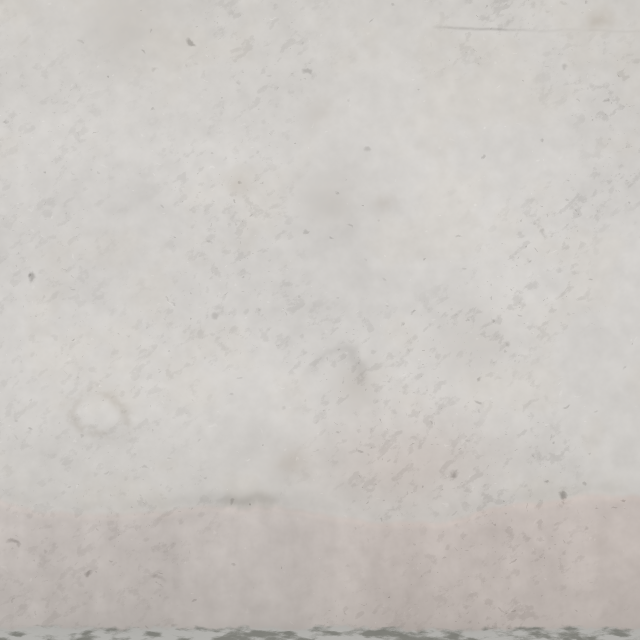
Give the GLSL for this texture, as a Shadertoy shader.

```glsl
float hash(vec2 p) {
    vec3 q = fract(vec3(p.xyx) * 0.1031);
    q += dot(q, q.yzx + 33.33);
    return fract((q.x + q.y) * q.z);
}

float noise(vec2 p) {
    vec2 i = floor(p), f = fract(p);
    f = f * f * (3.0 - 2.0 * f);
    return mix(mix(hash(i), hash(i + vec2(1, 0)), f.x),
               mix(hash(i + vec2(0, 1)), hash(i + vec2(1, 1)), f.x), f.y);
}

float fbm(vec2 p) {
    float sum = 0.0, amp = 0.5;
    for (int i = 0; i < 6; i++) {
        sum += amp * noise(p);
        p = mat2(1.6, 1.2, -1.2, 1.6) * p + 17.3;
        amp *= 0.52;
    }
    return sum;
}

// Sparse pits: one jittered dot in some of the cells
float pits(vec2 uv, float cells, float density) {
    vec2 p = uv * cells, id = floor(p);
    vec2 centre = 0.3 + 0.4 * vec2(hash(id + 3.1), hash(id + 8.7));
    float radius = 0.08 + 0.17 * hash(id + 21.0);
    float d = length((fract(p) - centre) * vec2(1.0, 1.3));
    float dot1 = 1.0 - smoothstep(radius * 0.3, radius + 0.1, d);
    return dot1 * step(hash(id + 51.0), density) * (0.3 + 0.7 * hash(id + 77.0));
}

// Blotches: centre, radius, strength
const vec4 stains[11] = vec4[11](
    vec4(0.200, 0.960, 0.060, 0.030), vec4(0.945, 0.972, 0.018, 0.065),
    vec4(0.515, 0.690, 0.040, 0.035), vec4(0.495, 0.820, 0.025, 0.035),
    vec4(0.384, 0.707, 0.018, 0.040), vec4(0.597, 0.682, 0.018, 0.045),
    vec4(0.560, 0.395, 0.036, 0.050), vec4(0.740, 0.465, 0.065, 0.030),
    vec4(0.455, 0.275, 0.026, 0.050), vec4(0.320, 0.078, 0.016, 0.080),
    vec4(0.945, 0.160, 0.016, 0.080));

void mainImage(out vec4 fragColor, in vec2 fragCoord) {
    vec2 uv = fragCoord / iResolution.xy;
    float cloud = fbm(uv * vec2(4.0, 5.0) + 2.0);
    float mottle = fbm(uv * 13.0 + 31.0);
    float grain = fbm(uv * 58.0 + 5.0);
    vec2 warped = uv + 0.045 * (vec2(mottle, fbm(uv * 13.0 + 70.0)) - 0.5)
                     + 0.014 * (vec2(grain, fbm(uv * 58.0 + 90.0)) - 0.5);

    // Pale plaster, brightest around the middle
    vec3 col = mix(vec3(0.802, 0.790, 0.772), vec3(0.823, 0.812, 0.798),
                   smoothstep(0.05, 0.5, uv.y) * smoothstep(1.1, 0.65, uv.y));
    col += (cloud - 0.48) * 0.055 + (mottle - 0.48) * 0.05 + (grain - 0.48) * 0.045;
    col -= vec3(0.012, 0.015, 0.021) * smoothstep(0.5, 0.72, mottle);

    // Grey weathering above the damp band and a warm patch right of centre
    col -= 0.035 * smoothstep(0.40, 0.20, uv.y) * smoothstep(0.25, 0.7, cloud);
    vec2 warm = (warped - vec2(0.63, 0.27)) / vec2(0.14, 0.08);
    col -= vec3(0.008, 0.026, 0.032) * exp(-dot(warm, warm));

    // Soft blotches with broken edges
    for (int i = 0; i < 11; i++) {
        vec2 d = (warped - stains[i].xy) / stains[i].z;
        float blot = exp(-dot(d, d)) * (0.45 + 1.1 * grain);
        col -= stains[i].w * blot * vec3(0.88, 1.0, 1.14);
    }

    // Ring stain at lower left, hooked stain right of centre
    float ring = abs(length((warped - vec2(0.157, 0.355)) * vec2(1.0, 1.1)) - 0.044);
    col -= vec3(0.055, 0.060, 0.067) * exp(-ring * ring * 9000.0) * smoothstep(0.25, 0.65, grain);
    float hook = abs(length(warped - vec2(0.525, 0.405)) - 0.038);
    col -= 0.045 * exp(-hook * hook * 9000.0) * smoothstep(0.39, 0.43, uv.y);

    // Damp band under an undulating tide line
    float tide = 0.203 + 0.011 * cos(6.2832 * uv.x) + 0.016 * cos(12.566 * (uv.x - 0.4))
               + 0.025 * (fbm(vec2(uv.x * 16.0, 4.0)) - 0.49) + 0.006 * (grain - 0.49);
    float below = tide - uv.y;
    float damp = smoothstep(-0.004, 0.006, below);
    float streaks = fbm(uv * vec2(22.0, 5.0) + 11.0) - 0.48;
    vec3 dampCol = mix(vec3(0.705, 0.678, 0.660), vec3(0.757, 0.727, 0.710), smoothstep(0.0, 0.2, uv.y));
    dampCol += vec3(0.011, 0.001, -0.003) * smoothstep(0.4, 0.65, uv.x);
    dampCol += streaks * 0.075 + (mottle - 0.48) * 0.05 + (grain - 0.48) * 0.055;
    col = mix(col, mix(col - 0.07, dampCol, 0.85), damp);

    // Pale rim on the tide line and a dark smudge just above it
    col += vec3(0.022, 0.017, 0.014) * exp(-pow((below - 0.006) / 0.005, 2.0));
    float smudge = exp(-pow((below + 0.010) / 0.011, 2.0));
    float reach = 0.25 + exp(-pow((uv.x - 0.38) / 0.09, 2.0)) + 0.5 * exp(-pow((uv.x - 0.56) / 0.06, 2.0));
    col -= 0.075 * smudge * reach * smoothstep(0.28, 0.65, mottle);

    // Thin horizontal crack at upper right
    float crackY = 0.956 - 0.022 * (uv.x - 0.68) + 0.010 * (mottle - 0.48);
    float crack = exp(-pow((uv.y - crackY) / 0.0025, 2.0)) * smoothstep(0.67, 0.71, uv.x);
    col -= crack * mix(0.085, 0.025, smoothstep(0.78, 0.84, uv.x)) * smoothstep(0.25, 0.6, grain);

    // Pits and scratches, denser on the right
    float wear = smoothstep(0.35, 0.65, fbm(uv * 5.0 + 44.0)) * (0.6 + 0.5 * uv.x);
    col -= 0.085 * pits(warped, 125.0, 0.10) * wear;
    col -= 0.10 * pits(warped + 0.37, 68.0, 0.035);
    col -= 0.16 * pits(warped + 0.61, 31.0, 0.018);
    col += 0.035 * pits(warped + 0.19, 95.0, 0.04);
    float scratch = fbm(mat2(0.8, -0.6, 0.6, 0.8) * uv * vec2(65.0, 95.0));
    col -= 0.045 * smoothstep(0.58, 0.76, scratch) * wear;

    // Dirty grey-green strip along the floor
    float edge = 0.018 + 0.014 * (grain - 0.48) + 0.008 * (mottle - 0.48);
    float strip = 1.0 - smoothstep(edge - 0.004, edge + 0.004, uv.y);
    vec3 grime = mix(vec3(0.47, 0.475, 0.45), vec3(0.70, 0.70, 0.685),
                     smoothstep(0.3, 0.65, fbm(uv * vec2(38.0, 110.0))));
    col = mix(col, grime, strip * 0.85);
    col -= 0.04 * exp(-abs(uv.y - edge) * 130.0) * grain;

    fragColor = vec4(clamp(col, 0.0, 1.0), 1.0);
}
```
